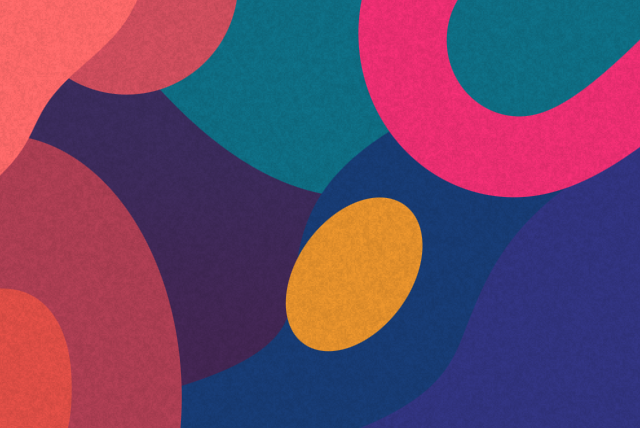
Give the GLSL for this background, as a Shadertoy shader.

```glsl
float hash(vec2 p) {
    vec3 q = fract(vec3(p.xyx) * 0.1031);
    q += dot(q, q.yzx + 33.33);
    return fract((q.x + q.y) * q.z);
}

float valueNoise(vec2 p) {
    vec2 i = floor(p), f = fract(p);
    f *= f * (3.0 - 2.0 * f);
    return mix(mix(hash(i), hash(i + vec2(1, 0)), f.x),
               mix(hash(i + vec2(0, 1)), hash(i + vec2(1, 1)), f.x), f.y);
}

// Lay ink where the field is negative, with a one-pixel soft edge
void paint(inout vec3 color, float field, vec3 ink) {
    color = mix(color, ink, clamp(0.5 - field / max(fwidth(field), 1e-6), 0.0, 1.0));
}

// S-shaped edge with a separate bend above and below its middle
float sCurve(float d, float slope, float bendUp, float bendDown) {
    return slope * d + (d > 0.0 ? bendUp : bendDown) * d * d * d;
}

// Elliptic on the left, opening into a hyperbola on the right
float bowl(vec2 q, vec2 radii, float softness, float slope) {
    if (q.x < 0.0) return (length(q / radii) - 1.0) * radii.y;
    return length(vec2(softness, slope * q.x)) - softness - radii.y - q.y;
}

float ellipse(vec2 q, vec2 radii) {
    return length(q / radii) - 1.0;
}

void mainImage(out vec4 fragColor, in vec2 fragCoord) {
    vec2 p = fragCoord / iResolution.xy * vec2(1.5, 1.0);
    vec3 teal = vec3(0.055, 0.425, 0.51);
    vec3 color = teal;

    // Purple valley
    float valley = 0.539 + 1.165 * (p.x - 0.84) * (p.x - 0.84);
    vec3 purple = mix(vec3(0.26, 0.145, 0.32), vec3(0.225, 0.17, 0.36), smoothstep(0.1, 0.8, p.y));
    paint(color, p.y - valley, purple);

    // Blue and indigo waves
    paint(color, 0.6875 + sCurve(p.y - 0.326, 0.12, 3.67, 19.9) - p.x, vec3(0.09, 0.23, 0.45));
    paint(color, 1.09 + sCurve(p.y - 0.2285, 0.39, 2.88, 13.1) - p.x, vec3(0.19, 0.20, 0.495));

    // Pink band around a teal hollow
    paint(color, bowl(p - vec2(1.205, 0.922), vec2(0.365, 0.383), 0.566, 1.3), vec3(0.915, 0.18, 0.44));
    paint(color, bowl(p - vec2(1.217, 0.906), vec2(0.170, 0.178), 0.205, 1.15), teal);

    // Tilted golden oval
    vec2 axis = vec2(cos(0.934), sin(0.934));
    vec2 q = p - vec2(0.83, 0.359);
    q = vec2(dot(q, axis), dot(q, vec2(-axis.y, axis.x)));
    paint(color, ellipse(q, vec2(0.2006, 0.133)), vec3(0.885, 0.56, 0.17));

    // Maroon hill with an orange core
    paint(color, ellipse(p - vec2(0.0, 0.072), vec2(0.426, 0.613)), vec3(0.67, 0.24, 0.32));
    vec2 core = pow(abs(p - vec2(0.0, 0.092)) / vec2(0.168, 0.234), vec2(2.3));
    paint(color, core.x + core.y - 1.0, vec3(0.86, 0.30, 0.27));

    // Rose disc and wavy coral corner
    paint(color, length(p - vec2(0.297, 1.04)) - 0.261, vec3(0.80, 0.30, 0.36));
    float depth = 1.0 - p.y;
    float coast = 0.32 - 0.808 * depth - 0.0156 * cos(20.8 * (depth - 0.221));
    paint(color, p.x - coast, vec3(0.98, 0.405, 0.405));

    // Paper grain
    float grain = 0.6 * valueNoise(p * 330.0) + 0.4 * valueNoise(p * 110.0 + 17.0) - 0.5;
    color *= 1.0 + 0.16 * grain;
    fragColor = vec4(color, 1.0);
}
```
